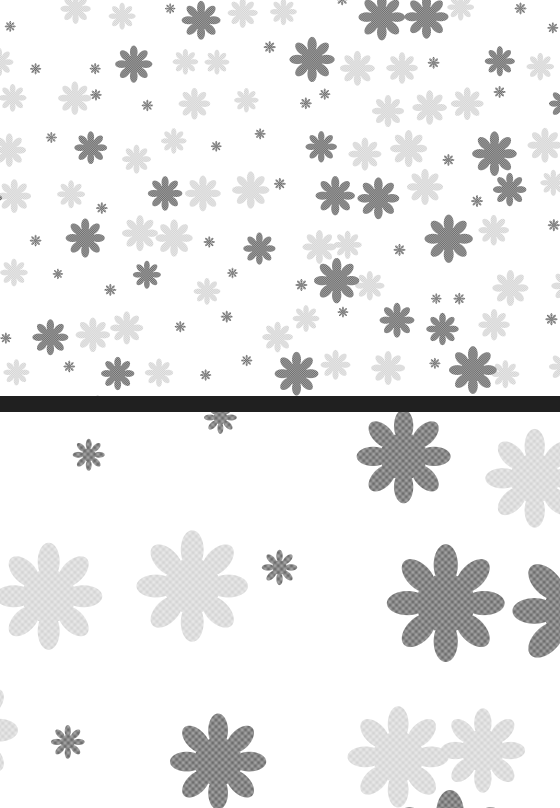
Top, the full canvas; bottom, a detail of the centre.
Give the GLSL for this pattern, as a WebGL 1 fragment shader.

```glsl
precision highp float;
uniform vec2 u_resolution;

const float PI = 3.14159265;

vec2 hash22(vec2 p) {
  vec3 h = fract(p.xyx * vec3(0.1031, 0.1030, 0.0973));
  h += dot(h, h.yzx + 33.33);
  return fract((h.xx + h.yz) * h.zy);
}

// Approximate distance to an eight-petalled flower of radius 1
float flowerDistance(vec2 p, float petalWidth, float core) {
  float sector = PI / 4.0;
  float angle = mod(atan(p.y, p.x + 1e-5) + sector * 0.5, sector) - sector * 0.5;
  vec2 petal = length(p) * vec2(cos(angle), sin(angle)) - vec2(0.65, 0.0);
  vec2 axes = vec2(0.35, petalWidth);
  float k = length(petal / axes);
  float slope = length(petal / (axes * axes));
  float petalDistance = k * (k - 1.0) / max(slope, 1e-3);
  return min(petalDistance, length(p) - core);
}

void main() {
  vec2 uv = gl_FragCoord.xy / u_resolution.x;
  vec2 q = uv * 12.5 + 20.0;
  float pixel = 12.5 / u_resolution.x;
  float pale = 0.0;
  float dark = 0.0;

  // Scattered flowers, one per cell of a staggered grid
  for (int j = -1; j <= 1; j++) {
    float row = floor(q.y) + float(j);
    float shift = 0.5 * mod(row, 2.0);
    for (int i = -1; i <= 1; i++) {
      vec2 cell = vec2(floor(q.x - shift) + float(i), row);
      vec2 place = hash22(cell);
      vec2 traits = hash22(cell + 71.7);

      // Even mix of large dark, small dark and pale flowers
      float kind = fract(dot(cell, vec2(0.7549, 0.5698)) + 0.22 * traits.x);
      bool isLarge = kind < 0.24;
      bool isSmall = !isLarge && kind < 0.55;
      float radius = isLarge ? mix(0.31, 0.54, traits.y)
                   : isSmall ? mix(0.115, 0.135, traits.y)
                   : mix(0.27, 0.42, traits.y);

      vec2 center = cell + vec2(0.5 + shift, 0.5) + (place - 0.5) * (0.9 - 1.25 * radius);
      float d = radius * flowerDistance((q - center) / radius,
                                        isSmall ? 0.18 : 0.205, isSmall ? 0.42 : 0.5);
      float cover = clamp(0.5 - d / pixel, 0.0, 1.0);
      if (isLarge || isSmall) dark = max(dark, cover);
      else pale = max(pale, cover);
    }
  }

  // Faint halftone, faded out where the canvas is too small to resolve it
  vec2 wave = sin(PI * 512.0 * uv);
  float dots = wave.x * wave.y * smoothstep(350.0, 500.0, u_resolution.x);
  float tone = mix(1.0, 0.87 + 0.04 * dots, pale);
  tone = mix(tone, 0.53 + 0.11 * dots, dark);
  gl_FragColor = vec4(vec3(tone), 1.0);
}
```
